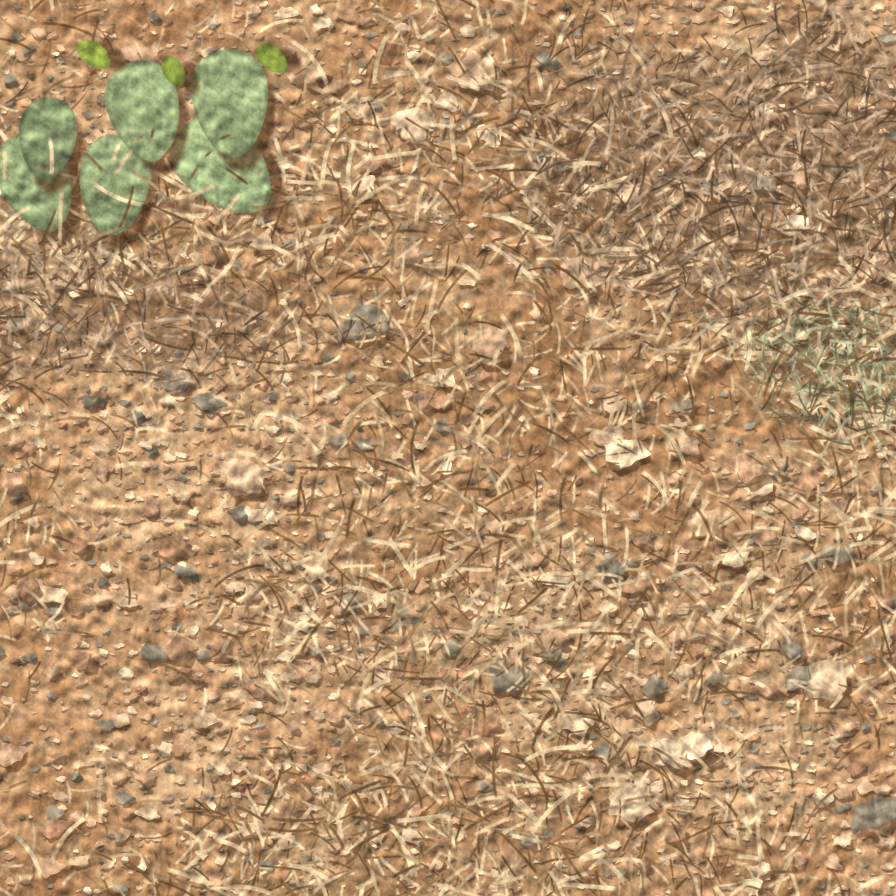
Give the GLSL for this texture, as a WebGL 1 fragment shader.

```glsl
precision highp float;
uniform vec2 u_resolution;
#define SOFT 0.0012
#define STONE_AMOUNT 0.85
#define GRAIN 0.85
#define SOIL_DARK vec3(0.68, 0.50, 0.34)
#define SOIL_LIGHT vec3(0.86, 0.70, 0.53)
#define STRAW_DARK vec3(0.44, 0.32, 0.20)
#define STRAW_LIGHT vec3(0.92, 0.81, 0.64)
#define TWIG_DARK vec3(0.38, 0.29, 0.21)
#define TWIG_LIGHT vec3(0.77, 0.66, 0.54)
#define PAD_GREEN vec3(0.58, 0.64, 0.46)
#define SHADOW vec3(0.36, 0.25, 0.16)

float hash(vec2 p) { return fract(sin(dot(p, vec2(127.1, 311.7))) * 43758.5453); }
float noise(vec2 p) {
  vec2 i = floor(p), f = fract(p), e = vec2(1.0, 0.0);
  f = f * f * (3.0 - 2.0 * f);
  return mix(mix(hash(i), hash(i + e), f.x), mix(hash(i + e.yx), hash(i + e.xx), f.x), f.y);
}
float fbm(vec2 p) {
  float sum = 0.0, gain = 0.533;
  for (int i = 0; i < 4; i++) {
    sum += gain * noise(p);
    p = mat2(1.6, 1.2, -1.2, 1.6) * p + 7.3;
    gain *= 0.5;
  }
  return sum;
}
mat2 turn(float a) { return mat2(cos(a), -sin(a), sin(a), cos(a)); }
float inside(float d, float soft) { return 1.0 - smoothstep(-soft, soft, d); }

// Ragged-edged patch of vegetation
float area(vec2 p, vec2 centre, vec2 radius, float ragged) {
  return 1.0 - smoothstep(0.55, 1.25, length((p - centre) / radius) + ragged);
}

// Signed distance to an irregular convex rock
float rock(vec2 d, vec2 id, float size) {
  float edge = -1.0;
  for (int k = 0; k < 6; k++) {
    float h = hash(id + float(k) * 3.7), a = float(k) * 1.047 + h * 0.7 + id.x;
    edge = max(edge, dot(d * vec2(1.0, 1.35), vec2(cos(a), sin(a))) - size * mix(0.5, 1.0, fract(h * 17.0)));
  }
  return edge;
}

// Scattered rocks with a lit top, a dark side and a soft shadow
void stones(inout vec3 col, vec2 p, float scale, float density, float seed) {
  vec2 q = p * scale;
  float soft = SOFT * scale;
  for (int j = -1; j <= 1; j++) for (int i = -1; i <= 1; i++) {
    vec2 id = floor(q) + vec2(float(i), float(j)), key = id + seed;
    if (hash(key) > density * (0.2 + 1.6 * noise(id * 7.0 / scale + seed))) continue;
    float h = hash(key + 5.3), tint = hash(key + 9.1), size = mix(0.2, 0.55, h * h);
    vec2 d = q - id - 0.2 - 0.6 * vec2(hash(key + 1.7), hash(key + 2.9));
    float chip = (noise(d / size * 2.5 + key) - 0.5) * size * 0.4;
    float shade = inside(rock(d + vec2(-0.15, 0.32) * size, key, size) + chip, soft * 1.6);
    col = mix(col, SHADOW, 0.65 * shade);
    vec3 body = mix(vec3(0.69, 0.51, 0.38), vec3(0.93, 0.82, 0.67), tint);
    body = mix(body, vec3(0.57, 0.52, 0.44), step(0.82, hash(key + 4.4)));
    float facet = dot(d, vec2(tint - 0.7, 0.9)) / size + 0.3 * h + chip;
    body *= mix(0.72, 1.05, smoothstep(-0.3, 0.0, facet)) * (0.84 + 0.32 * noise(p * 110.0));
    col = mix(col, body, inside(rock(d, key, size) + chip, soft));
  }
}

// One layer of thin, slightly bent stalks
void stalks(inout vec3 col, vec2 p, float scale, float amount, float lean, float seed, vec3 dark, vec3 light) {
  if (amount < 0.02) return;
  vec2 q = p * scale;
  for (int j = -1; j <= 1; j++) for (int i = -1; i <= 1; i++) {
    vec2 id = floor(q) + vec2(float(i), float(j)), key = id + seed;
    float h = hash(key), tone = smoothstep(0.1, 0.9, hash(key + 8.2));
    vec2 d = turn(lean + (hash(key + 6.1) - 0.5) * 2.8) * (q - id - vec2(hash(key + 1.3), hash(key + 3.7)));
    d.y += (h - 0.5) * 0.5 * d.x * d.x;
    float line = inside(abs(d.y) - mix(0.04, 0.065, tone), SOFT * scale);
    line *= inside(abs(d.x) - mix(0.3, 0.85, hash(key + 2.2)), 0.08);
    col = mix(col, mix(dark, light, tone), line * smoothstep(h - 0.1, h + 0.1, amount) * 0.9);
  }
}

// Prickly pear: broad pads in loose rows under smaller young ones
void cactus(inout vec3 col, vec2 p) {
  for (int i = 0; i < 10; i++) {
    float n = float(i), row = floor((n + 0.5) / 3.0), young = step(1.5, row);
    vec2 jitter = vec2(hash(vec2(n, 2.1)), hash(vec2(n, 5.6))) - 0.5;
    vec2 centre = vec2(0.03 + 0.1 * (n - 3.0 * row) + 0.025 * row, 0.79 + 0.08 * row) + jitter * 0.06;
    vec2 d = turn(jitter.x * 2.2) * (p - centre);
    vec2 radius = mix(vec2(0.038, 0.055), vec2(0.014, 0.023), young) * (1.0 + 0.4 * jitter.y);
    d.x *= 1.0 - 4.0 * d.y;
    float pad = (length(d / radius) - 1.0) * radius.x;
    float shade = (length((d + vec2(-0.010, 0.016)) / radius) - 1.0) * radius.x;
    col = mix(col, SHADOW, 0.7 * inside(shade, 0.004));
    vec3 skin = mix(PAD_GREEN, vec3(0.63, 0.70, 0.31), young);
    skin *= 1.0 + 0.16 * jitter.y + 1.5 * d.y + 0.25 * (noise(p * 60.0) - 0.5);
    col = mix(col, skin * mix(0.85, 1.0, smoothstep(0.0, 0.006, -pad)), inside(pad, SOFT));
  }
}

void main() {
  vec2 p = gl_FragCoord.xy / u_resolution;
  float ragged = (fbm(p * 11.0) - 0.5) * 1.1;
  // Vegetation areas
  float brush = area(p, vec2(0.84, 0.80), vec2(0.32, 0.20), ragged);
  brush = max(brush, 0.8 * area(p, vec2(0.08, 0.66), vec2(0.26, 0.10), ragged));
  float sage = area(p, vec2(0.96, 0.59), vec2(0.18, 0.09), ragged);
  float foot = area(p, vec2(0.14, 0.76), vec2(0.24, 0.08), ragged);
  float grass = max(foot, area(p, vec2(0.47, 0.06), vec2(0.30, 0.16), ragged));
  grass = max(grass, 0.8 * area(p, vec2(0.54, 0.31), vec2(0.32, 0.14), ragged));
  grass = max(grass, 0.12 + 0.6 * smoothstep(0.4, 0.68, fbm(p * 6.0 + 3.0)));
  // Soil and rubble
  vec3 col = mix(SOIL_DARK, SOIL_LIGHT, smoothstep(0.25, 0.75, 0.5 * fbm(p * 7.0) + 0.5 * fbm(p * 48.0)));
  col = mix(col, TWIG_DARK, max(0.2 * grass, 0.5 * max(brush, sage)));
  for (int k = 0; k < 4; k++) {
    float n = float(k);
    stones(col, p, 66.0 * pow(0.59, n), STONE_AMOUNT * (0.8 - 0.17 * n) * (1.0 - 0.5 * brush), n * 19.0);
  }
  // Dry grass, twigs and sage leaves
  for (int k = 0; k < 6; k++) {
    float n = float(k), scale = 46.0 - 4.0 * n, seed = n * 13.0;
    stalks(col, p, scale, grass * 0.9, 0.9 + n * 0.5, seed, STRAW_DARK, STRAW_LIGHT);
    stalks(col, p, scale * 1.2, brush, 1.2 + n * 0.6, seed + 101.0, TWIG_DARK, TWIG_LIGHT);
    stalks(col, p, scale * 1.5, sage, n, seed + 211.0, vec3(0.41, 0.40, 0.28), vec3(0.74, 0.75, 0.60));
  }
  cactus(col, p);
  stalks(col, p, 28.0, foot, 1.5, 307.0, STRAW_DARK, STRAW_LIGHT);
  // Lumpy grit lit from above
  float relief = fbm(p * 85.0) - fbm(p * 85.0 + vec2(-0.3, 0.6));
  gl_FragColor = vec4(col * (1.02 + GRAIN * relief), 1.0);
}
```
